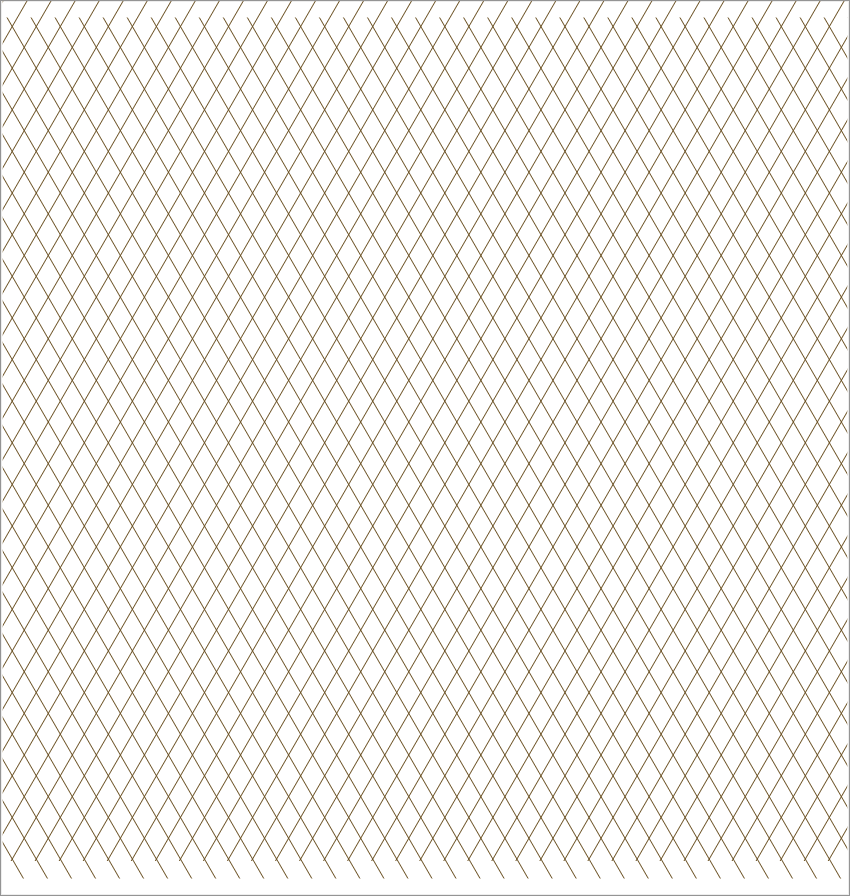
Give the GLSL for this pattern, as a Shadertoy shader.

```glsl
// Diamond trellis: two families of thin brown lines, at +60 and -60 degrees,
// cross on white. Each family is a periodic distance function cut to its own
// rectangle, so the line ends are staggered; a hairline frame runs round it.

// Lengths are in design units, with UNITS of them to the canvas height.
const float UNITS      = 768.0;
const float SPACING    = 20.6;      // horizontal step between parallel lines
const float ANGLE      = radians(60.0);
const float LINE_WIDTH = 0.77;
const float RISE_PHASE = 23.6;      // where a rising line meets the top edge
const float FALL_PHASE = -2.66;     // where a falling line meets the top edge
const vec2  RISE_SPAN  = vec2(-2.0, 738.0);   // depth range of rising lines
const vec2  FALL_SPAN  = vec2(15.0, 753.0);   // depth range of falling lines
const float SIDE_GAP   = 2.3;       // blank margin at left and right
const float FRAME_WIDTH = 1.0;

const vec3 PAPER = vec3(1.0);
const vec3 BROWN = vec3(0.40, 0.295, 0.11);
const vec3 FRAME = vec3(0.58);

// Share of a pixel at distance d covered by a stroke of the given width.
float strokeCoverage(float d, float width, float pixel) {
    float upper = min(d + 0.5 * pixel, 0.5 * width);
    float lower = max(d - 0.5 * pixel, -0.5 * width);
    return max(upper - lower, 0.0) / pixel;
}

// Soft mask for the interval from span.x to span.y.
float inside(float v, vec2 span, float pixel) {
    return clamp(min(v - span.x, span.y - v) / pixel + 0.5, 0.0, 1.0);
}

// Parallel slanted lines; lean is +1 for rising and -1 for falling.
float slantedLines(vec2 p, float lean, float phase, float pixel) {
    float across = p.x + lean * p.y / tan(ANGLE) - phase;
    float offset = (fract(across / SPACING + 0.5) - 0.5) * SPACING;
    return strokeCoverage(abs(offset) * sin(ANGLE), LINE_WIDTH, pixel);
}

void mainImage(out vec4 fragColor, in vec2 fragCoord) {
    float pixel = UNITS / iResolution.y;
    vec2 size = iResolution.xy * pixel;

    // x runs right, y is the depth below the top edge.
    vec2 p = vec2(fragCoord.x, iResolution.y - fragCoord.y) * pixel;

    // Both line families, each with its own vertical extent.
    float sides = inside(p.x, vec2(SIDE_GAP, size.x - SIDE_GAP), pixel);
    float rising = slantedLines(p, 1.0, RISE_PHASE, pixel)
                 * inside(p.y, RISE_SPAN, pixel) * sides;
    float falling = slantedLines(p, -1.0, FALL_PHASE, pixel)
                  * inside(p.y, FALL_SPAN, pixel) * sides;

    vec3 color = mix(PAPER, BROWN, rising);
    color = mix(color, BROWN, falling);

    // Hairline frame along the canvas edge.
    vec2 edge = min(p, size - p);
    float frame = clamp((FRAME_WIDTH - min(edge.x, edge.y)) / pixel + 0.5, 0.0, 1.0);
    color = mix(color, FRAME, frame);

    fragColor = vec4(color, 1.0);
}
```
